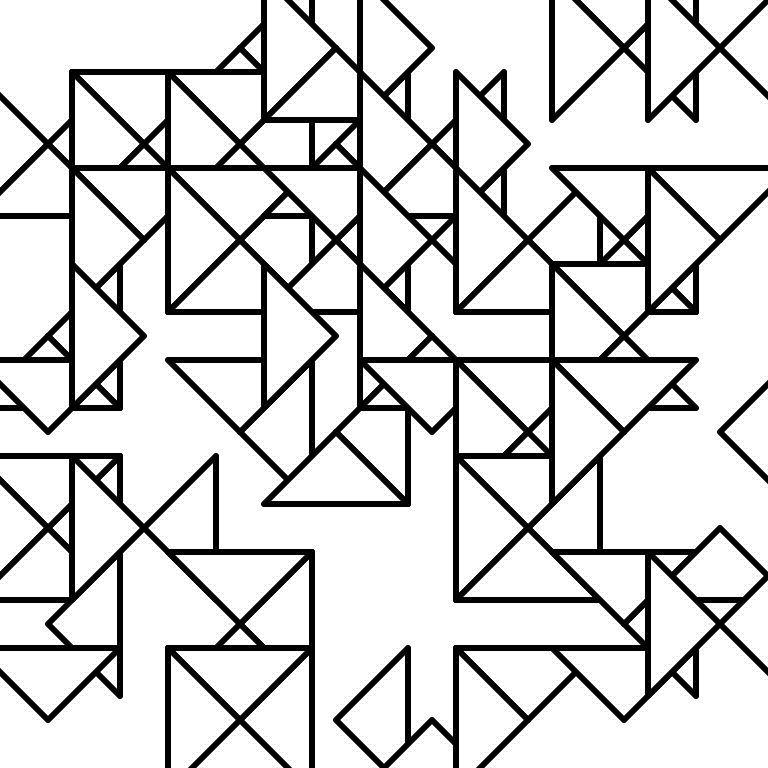
A WebGL 2 fragment shader for this pattern:

```glsl
#version 300 es
precision highp float;
// Draws overlapping outlined triangles, scattered as quarter-square wedges on a grid.

uniform vec2 u_resolution;
out vec4 fragColor;

const int   GRID = 8;               // cells along each side
const float WEDGE_REACH = 0.75;     // apex to base, in cells
const float HALF_STROKE = 0.03125;  // half the line width, in cells
const float MAX_DENSITY = 0.68;     // highest chance of a wedge in a cell
const uint  SEED = 29u;
const vec3  PAPER = vec3(1.0);
const vec3  INK = vec3(0.0);

// Integer hash of a cell and a channel, from 0 to 1
float hash(ivec2 cell, int channel) {
    uvec3 v = uvec3(uvec2(cell), uint(channel) + SEED * 16u);
    v = v * 1664525u + 1013904223u;
    v += v.yzx * v.zxy;
    v ^= v >> 16u;
    v += v.yzx * v.zxy;
    return float(v.x >> 16u) / 65536.0;
}

// Signed distance to a right-angled wedge: apex at the origin, base at x = reach
float wedgeDistance(vec2 p, float reach) {
    p.y = abs(p.y);
    float along = clamp(0.5 * (p.x + p.y), 0.0, reach);
    float toSide = length(p - along);
    float toBase = length(p - vec2(reach, min(p.y, reach)));
    float inside = max(p.x - reach, p.y - p.x);
    return min(toSide, toBase) * (inside < 0.0 ? -1.0 : 1.0);
}

// Pixel coverage of the region where the distance is negative
float coverage(float dist, float pixel) {
    return clamp(0.5 - dist / pixel, 0.0, 1.0);
}

// Paints the wedges of one cell; p is relative to the cell centre
vec3 paintCell(vec3 color, vec2 p, ivec2 cell, float pixel) {
    float density = MAX_DENSITY * hash(cell, 0);
    for (int side = 1; side <= 4; side++) {
        if (hash(cell, side) < density) {
            float dist = wedgeDistance(p, WEDGE_REACH);
            color = mix(color, PAPER, coverage(dist, pixel));
            color = mix(color, INK, coverage(abs(dist) - HALF_STROKE, pixel));
        }
        p = vec2(p.y, -p.x);  // quarter turn to the next side
    }
    return color;
}

void main() {
    float pixel = float(GRID) / min(u_resolution.x, u_resolution.y);
    vec2 position = gl_FragCoord.xy * pixel;
    ivec2 home = ivec2(floor(position));
    vec3 color = PAPER;

    // Stack columns left to right, and each column top to bottom
    for (int dx = -1; dx <= 1; dx++) {
        for (int dy = 1; dy >= -1; dy--) {
            ivec2 cell = home + ivec2(dx, dy);
            bool onGrid = all(greaterThanEqual(cell, ivec2(0)))
                       && all(lessThan(cell, ivec2(GRID)));
            if (onGrid) {
                color = paintCell(color, position - vec2(cell) - 0.5, cell, pixel);
            }
        }
    }
    fragColor = vec4(color, 1.0);
}
```
